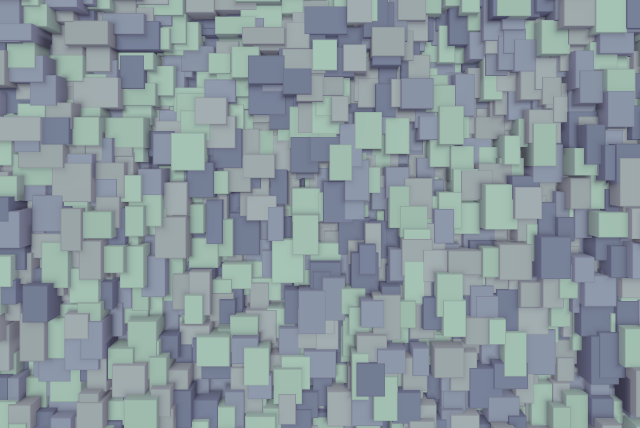
Give the GLSL for this background, as a Shadertoy shader.

```glsl
#define CELL vec2(0.034, 0.040)
#define VANISH vec2(-0.01, 0.13)
#define HEIGHT_JITTER 0.055
#define SLOPE 0.16
#define SHADOW_WIDTH 0.006
#define SHADOW_TINT vec3(0.50, 0.46, 0.54)
#define MINT vec3(0.635, 0.750, 0.695)
#define GREIGE vec3(0.620, 0.665, 0.675)
#define LILAC vec3(0.550, 0.595, 0.665)
#define SLATE vec3(0.460, 0.500, 0.590)
#define REACH 3
#define SAMPLES 2

struct Box { vec2 center, halfSize; float top, tone; };

vec4 hash4(vec2 p) {
    vec4 v = fract(p.xyxy * vec4(0.1031, 0.1030, 0.0973, 0.1099));
    v += dot(v, v.wzxy + 33.33);
    return fract((v.xxyz + v.yzzw) * v.zywx);
}

// Valley that rises away from the middle, with layered ripples
float terrain(vec2 p) {
    float valley = SLOPE * sqrt(p.x * p.x + 0.4 * p.y * p.y + 0.01);
    float ripples = 0.016 * sin(10.0 * p.x + 3.0 * p.y + 1.0)
                  + 0.012 * sin(11.0 * p.y - 6.0 * p.x)
                  + 0.005 * sin(23.0 * p.x + 17.0 * p.y);
    return valley + ripples;
}

Box makeBox(vec2 cell) {
    vec4 shape = hash4(cell + 71.3);
    vec4 place = hash4(cell + 137.9);
    vec2 center = (cell + 0.5 + 0.7 * (place.xy - 0.5)) * CELL;
    vec2 halfSize = mix(vec2(0.017, 0.024), vec2(0.036, 0.050), shape.xy);
    // Blocks lie flat in the upper left and stand upright elsewhere
    float flatness = smoothstep(0.05, 0.25, center.y - 0.4 * center.x);
    halfSize = mix(halfSize, halfSize.yx, flatness * step(center.x, 0.05));
    float top = terrain(center) + HEIGHT_JITTER * (place.z - 0.5);
    return Box(center, halfSize, top, shape.w);
}

vec3 palette(float tone) {
    vec3 color = tone < 0.29 ? MINT : tone < 0.60 ? GREIGE : tone < 0.80 ? LILAC : SLATE;
    return color * (0.97 + 0.06 * fract(tone * 57.0));
}

float rectDistance(vec2 p, vec2 halfSize) {
    vec2 d = abs(p) - halfSize;
    return length(max(d, 0.0)) + min(max(d.x, d.y), 0.0);
}

vec3 render(vec2 ray) {
    // Depth of the smooth terrain along this ray; position is ray * depth
    float depth = 0.9;
    for (int i = 0; i < 5; i++) depth = 1.0 - terrain(ray * depth);
    vec2 home = floor(ray * depth / CELL);

    // Nearest block
    float hitDepth = depth + 0.07;
    Box hitBox = Box(ray * hitDepth, vec2(1.0), 1.0 - hitDepth, 0.9);
    vec2 hitCell = vec2(999.0);
    int face = 0;
    for (int y = -REACH; y <= REACH; y++)
    for (int x = -REACH; x <= REACH; x++) {
        vec2 cell = home + vec2(x, y);
        Box b = makeBox(cell);
        vec2 a = (b.center - b.halfSize) / ray;
        vec2 c = (b.center + b.halfSize) / ray;
        vec2 enter = min(a, c), leave = max(a, c);
        float sideDepth = max(enter.x, enter.y);
        float d = max(sideDepth, 1.0 - b.top);
        if (d < min(leave.x, leave.y) && d < hitDepth) {
            hitDepth = d;
            hitBox = b;
            hitCell = cell;
            face = sideDepth <= 1.0 - b.top ? 0 : enter.x > enter.y ? 1 : 2;
        }
    }

    // Contact shadow from taller neighbours
    vec2 hit = ray * hitDepth;
    float shadow = 0.0;
    for (int y = -REACH; y <= REACH; y++)
    for (int x = -REACH; x <= REACH; x++) {
        vec2 cell = home + vec2(x, y);
        if (cell == hitCell) continue;
        Box b = makeBox(cell);
        float rise = clamp((b.top - 1.0 + hitDepth) / 0.03, 0.0, 1.0);
        float gap = max(rectDistance(hit + vec2(0.0, 0.002) - b.center, b.halfSize), 0.0);
        shadow = max(shadow, rise * exp(-gap / SHADOW_WIDTH));
    }

    // Face shading
    vec3 color = palette(hitBox.tone);
    if (face == 0) {
        float rim = -rectDistance(hit - hitBox.center, hitBox.halfSize);
        color *= 1.0 - vec3(0.10, 0.13, 0.10) * (1.0 - smoothstep(0.0, 0.0025, rim));
    } else {
        float drop = clamp((hitBox.top - 1.0 + hitDepth) / 0.06, 0.0, 1.0);
        vec3 wall = face == 1 ? vec3(0.80, 0.76, 0.82)
                  : ray.y > 0.0 ? vec3(0.72, 0.69, 0.76) : vec3(0.88, 0.85, 0.89);
        color *= wall * (1.0 - 0.25 * drop);
    }
    return color * mix(vec3(1.0), SHADOW_TINT, 0.85 * shadow);
}

void mainImage(out vec4 fragColor, in vec2 fragCoord) {
    vec3 sum = vec3(0.0);
    for (int j = 0; j < SAMPLES; j++)
    for (int i = 0; i < SAMPLES; i++) {
        vec2 offset = (vec2(i, j) + 0.5) / float(SAMPLES) - 0.5;
        vec2 ray = (fragCoord + offset - 0.5 * iResolution.xy) / iResolution.y - VANISH;
        sum += render(ray + 0.00001);
    }
    fragColor = vec4(sum / float(SAMPLES * SAMPLES), 1.0);
}
```
